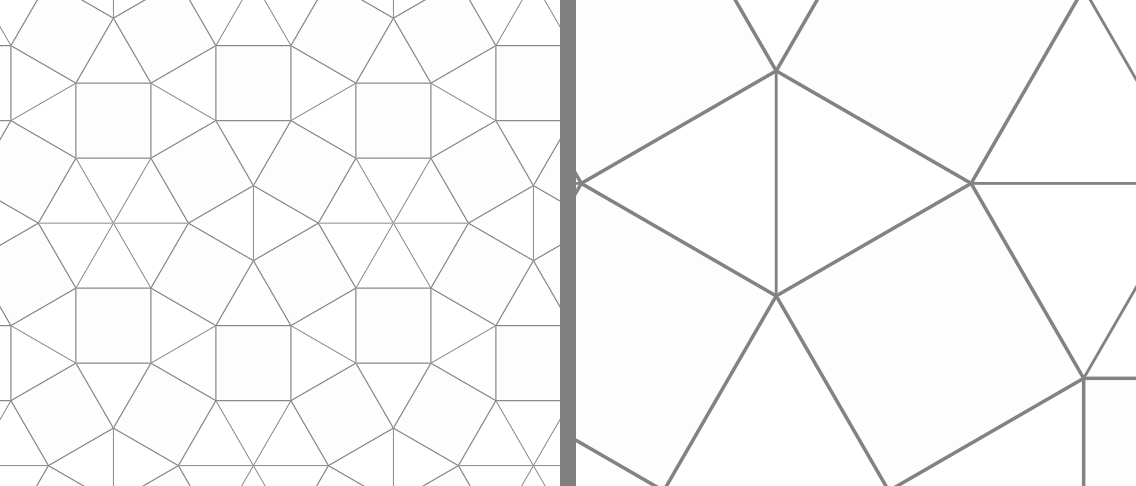
Left: the whole. Right: its middle third, enlarged.
Reproduce this pattern procedurally as a Shadertoy shader.

```glsl
// Tiling of squares and equilateral triangles: each twelve-sided rosette holds a hexagon
// ringed by six squares. A hexagonal lattice finds the nearest rosette, its mirror
// symmetry folds to one 30 degree wedge, and distances to the edges give fine grey lines.

const float PERIOD = 0.5;                    // rosette spacing, in canvas widths
const vec2 CENTER = vec2(0.2025, 0.4694);    // one rosette center, in canvas widths
const float BOLD_WIDTH = 0.0021;             // lines around the squares
const float THIN_WIDTH = 0.0017;             // lines between two triangles
const vec3 PAPER = vec3(1.0);
const vec3 SQUARE_FILL = vec3(0.992);
const vec3 INK = vec3(0.51);

const float SQRT3 = 1.7320508;
const float EDGE = PERIOD / (2.0 + SQRT3);   // common side of all tiles

// Offset from the nearest center of a hexagonal lattice
vec2 hexCell(vec2 p) {
    vec2 grid = PERIOD * vec2(1.0, SQRT3);
    vec2 a = mod(p + 0.5 * grid, grid) - 0.5 * grid;
    vec2 b = mod(p, grid) - 0.5 * grid;
    return dot(a, a) < dot(b, b) ? a : b;
}

// Mirrors the six-fold symmetric cell into the wedge from 0 to 30 degrees
vec2 foldWedge(vec2 p) {
    vec2 mirror = vec2(-0.5, 0.5 * SQRT3);
    p = abs(p);
    p -= 2.0 * max(dot(p, mirror), 0.0) * mirror;
    return vec2(p.x, abs(p.y));
}

float boxDistance(vec2 p, vec2 halfSize) {
    vec2 d = abs(p) - halfSize;
    return length(max(d, 0.0)) + min(max(d.x, d.y), 0.0);
}

float segmentDistance(vec2 p, vec2 a, vec2 b) {
    vec2 ab = b - a;
    return length(p - a - ab * clamp(dot(p - a, ab) / dot(ab, ab), 0.0, 1.0));
}

// Share of a pixel covered by a line of the given width
float lineCoverage(float dist, float width, float pixel) {
    float inner = max(dist - 0.5 * pixel, -0.5 * width);
    float outer = min(dist + 0.5 * pixel, 0.5 * width);
    return clamp((outer - inner) / pixel, 0.0, 1.0);
}

void mainImage(out vec4 fragColor, in vec2 fragCoord) {
    float pixel = 1.0 / iResolution.x;
    vec2 p = foldWedge(hexCell(fragCoord * pixel - CENTER));

    // Square on the 30 degree axis; its sides include the hexagon and outer edges
    vec2 axis = vec2(0.5 * SQRT3, 0.5);
    vec2 local = vec2(dot(p, axis), dot(p, vec2(axis.y, -axis.x)));
    local.x -= 0.5 * EDGE * (SQRT3 + 1.0);
    float square = boxDistance(local, vec2(0.5 * EDGE));

    // Hexagon spokes and the edge shared by neighbouring rosettes
    float spoke = segmentDistance(p, vec2(0.0), vec2(EDGE, 0.0));
    float shared_edge = segmentDistance(p, vec2(0.5 * PERIOD, 0.0), 0.5 * vec2(PERIOD, EDGE));

    float bold = lineCoverage(abs(square), BOLD_WIDTH, pixel);
    float thin = lineCoverage(min(spoke, shared_edge), THIN_WIDTH, pixel);

    vec3 color = mix(PAPER, SQUARE_FILL, clamp(0.5 - square / pixel, 0.0, 1.0));
    color = mix(color, INK, max(bold, thin));
    fragColor = vec4(color, 1.0);
}
```
